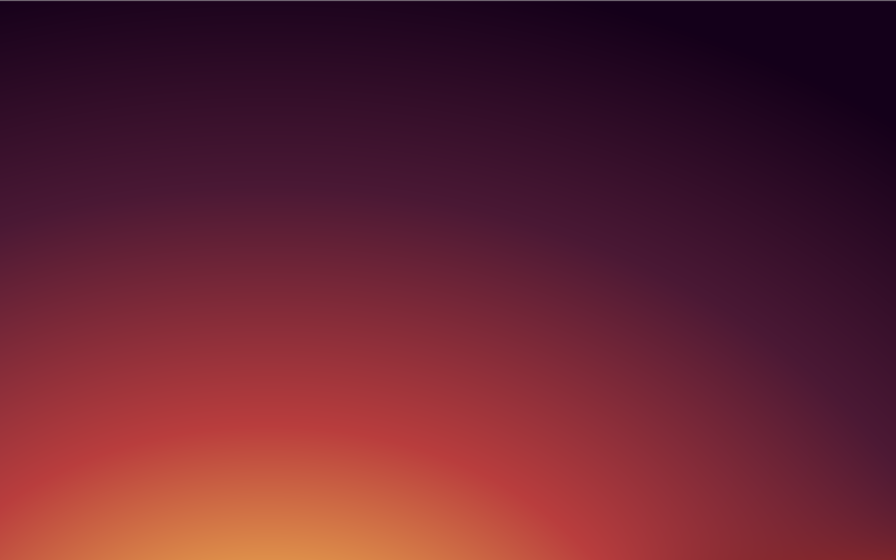
Write a Shadertoy shader that draws this background.

```glsl
// Dusk sky: a smooth sunset glow rising from below the lower left edge.
// Elliptical distance from a hidden sun selects a colour from four stops;
// a faint red haze warms the lower right and a hairline rims the top.

// Geometry, in units of canvas height
const float SUN_X = 0.30;            // fraction of canvas width
const float SUN_Y = -0.267;
const float GLOW_STRETCH = 1.356;    // horizontal widening of the glow
const float AMBER_RADIUS = 0.267;
const float RED_RADIUS = 0.506;
const float PLUM_RADIUS = 0.933;
const float NIGHT_RADIUS = 1.33;
const float HAZE_HEIGHT = 0.07;
const float HAZE_STRENGTH = 0.75;
const float RIM_WIDTH = 0.002;
const float RIM_STRENGTH = 0.75;

// Colours
const vec3 AMBER = vec3(0.87, 0.56, 0.29);
const vec3 RED = vec3(0.725, 0.24, 0.24);
const vec3 PLUM = vec3(0.29, 0.095, 0.205);
const vec3 NIGHT = vec3(0.08, 0.0, 0.10);
const vec3 HAZE = vec3(0.53, 0.155, 0.16);
const vec3 RIM = vec3(0.55, 0.52, 0.55);

// Linear ramp from 0 to 1 between two radii
float ramp(float start, float end, float value) {
    return clamp((value - start) / (end - start), 0.0, 1.0);
}

vec3 skyColor(float radius) {
    vec3 color = mix(AMBER, RED, ramp(AMBER_RADIUS, RED_RADIUS, radius));
    color = mix(color, PLUM, ramp(RED_RADIUS, PLUM_RADIUS, radius));
    return mix(color, NIGHT, ramp(PLUM_RADIUS, NIGHT_RADIUS, radius));
}

void mainImage(out vec4 fragColor, in vec2 fragCoord) {
    vec2 uv = fragCoord / iResolution.xy;
    float aspect = iResolution.x / iResolution.y;

    // Main glow
    vec2 fromSun = vec2((uv.x - SUN_X) * aspect / GLOW_STRETCH, uv.y - SUN_Y);
    vec3 color = skyColor(length(fromSun));

    // Low haze on the right
    float haze = exp(-uv.y / HAZE_HEIGHT) * smoothstep(0.65, 0.95, uv.x);
    color = mix(color, HAZE, HAZE_STRENGTH * haze);

    // Pale rim, with its coverage smoothed over one pixel
    float pixel = 1.0 / iResolution.y;
    float rim = clamp((uv.y + 0.5 * pixel - 1.0 + RIM_WIDTH) / pixel, 0.0, 1.0);
    color = mix(color, RIM, RIM_STRENGTH * rim);

    fragColor = vec4(color, 1.0);
}
```
